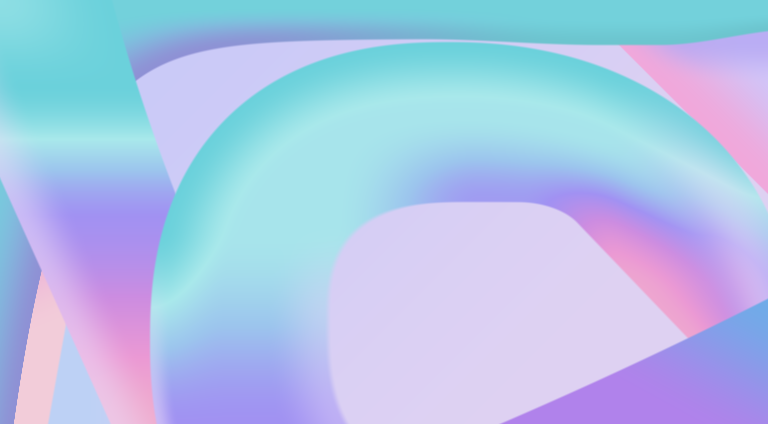
A Shadertoy shader for this background:

```glsl
// Glossy pastel tubes bending over a soft lavender backdrop.

#define CANVAS_HEIGHT 424.0   // height of the canvas in drawing units
#define EDGE_SOFTNESS 0.8     // extra blur of every outline, in units
#define ARCH_CENTER vec2(450.0, 340.0)
#define HOLE_CENTER vec2(470.0, 320.0)
#define INNER_SHADE 1.7       // hue shift along the underside of the arch
#define LEFT_DESCENT 1.9      // hue shift down the left leg
#define RIGHT_DESCENT 2.6     // hue shift down the right leg
#define RIM_LIGHT 0.55

const vec3 PALE = vec3(0.92, 0.86, 0.97);
const vec3 LAVENDER = vec3(0.79, 0.79, 0.97);
const vec3 LILAC = vec3(0.87, 0.82, 0.95);

// Iridescent ramp: teal, aqua, sky, violet, orchid, pink, peach
const vec3 RAMP[7] = vec3[7](
    vec3(0.42, 0.82, 0.86), vec3(0.66, 0.91, 0.92), vec3(0.61, 0.77, 0.93),
    vec3(0.63, 0.57, 0.95), vec3(0.80, 0.55, 0.88), vec3(0.92, 0.60, 0.83),
    vec3(0.95, 0.72, 0.79));

vec3 iridescence(float heat) {
    heat = clamp(heat, 0.0, 5.999);
    int i = int(heat);
    return mix(RAMP[i], RAMP[i + 1], fract(heat));
}

// Distance along the ray from the centre to a superellipse
float superellipse(vec2 p, vec2 radii, float power) {
    vec2 q = pow(abs(p) / radii + 1e-4, vec2(power));
    float k = pow(q.x + q.y, 1.0 / power);
    return length(p) * (1.0 - 1.0 / max(k, 1e-3));
}

float smoothMax(float a, float b, float k) {
    float h = max(k - abs(a - b), 0.0) / k;
    return max(a, b) + h * h * k * 0.25;
}

float cover(float d, float blur) {
    return 1.0 - smoothstep(-blur, blur, d);
}

float archOuter(vec2 p) {
    vec2 q = p - ARCH_CENTER;
    bool left = q.x < 0.0;
    return superellipse(q, vec2(left ? 300.0 : 345.0, 298.0), left ? 2.35 : 2.15);
}

float archHole(vec2 p) {
    vec2 q = p - HOLE_CENTER;
    vec2 radii = vec2(q.x < 0.0 ? 142.0 : 400.0, q.y < 0.0 ? 118.0 : 155.0);
    float slope = dot(p, vec2(0.72, -0.69)) - 262.0;
    return smoothMax(superellipse(q, radii, 2.8), slope, 28.0);
}

// t runs across the arch from its outer edge (0) to its hole (1)
vec3 archColor(vec2 p, float t) {
    float left = 1.0 - smoothstep(330.0, 480.0, p.x);
    float right = smoothstep(520.0, 620.0, p.x);
    float descent = left * smoothstep(230.0, 430.0, p.y);
    float heat = mix(1.1 * smoothstep(0.0, 0.42, t), 1.1, descent);
    heat += LEFT_DESCENT * descent;
    heat += INNER_SHADE * (1.0 - left) * smoothstep(0.45, 1.0, t);
    heat += RIGHT_DESCENT * right * smoothstep(130.0, 290.0, p.y);
    vec3 color = iridescence(heat);
    float sheen = exp(-pow((t - 0.25) / 0.25, 2.0)) * smoothstep(600.0, 750.0, p.x);
    float rim = RIM_LIGHT * descent * (1.0 - smoothstep(0.0, 0.12, t));
    float innerGlow = 0.4 * left * smoothstep(0.65, 1.0, t) * smoothstep(220.0, 320.0, p.y);
    return mix(color, PALE, clamp(0.5 * sheen + rim + innerGlow, 0.0, 1.0));
}

void mainImage(out vec4 fragColor, in vec2 fragCoord) {
    // Units of the canvas, measured down from the top edge
    float unit = CANVAS_HEIGHT / iResolution.y;
    vec2 p = vec2(fragCoord.x, iResolution.y - fragCoord.y) * unit;
    float blur = 0.7 * unit + EDGE_SOFTNESS;

    // Backdrop, cooler in the lower left corner
    vec3 color = mix(LAVENDER, LILAC, smoothstep(150.0, 950.0, p.x + p.y));
    float corner = (1.0 - smoothstep(80.0, 170.0, p.x)) * smoothstep(300.0, 340.0, p.y);
    color = mix(color, vec3(0.74, 0.82, 0.96), corner);

    // Far tube at the lower left
    vec3 far = mix(vec3(0.89, 0.56, 0.83), vec3(0.95, 0.80, 0.85),
                   smoothstep(190.0, 350.0, p.y + 0.4 * p.x));
    color = mix(color, far, cover(p.x - 65.0 + 0.18 * (p.y - 330.0), blur));

    // Far tube at the upper right
    float across = p.x - 574.0 - p.y;
    vec3 upper = mix(vec3(0.94, 0.66, 0.86), vec3(0.82, 0.77, 0.97),
                     smoothstep(10.0, 125.0, across));
    float shade = (1.0 - smoothstep(42.0, 85.0, p.y)) * smoothstep(0.0, 70.0, across);
    upper = mix(upper, vec3(0.70, 0.65, 0.95), 0.75 * shade);
    color = mix(color, upper, cover(-across, blur));

    // Tube along the top
    float topEdge = 39.0 + 41.0 * exp(-(p.x - 137.0) / 55.0)
                  + 6.0 * smoothstep(420.0, 600.0, p.x) - 16.0 * smoothstep(660.0, 800.0, p.x);
    float under = smoothstep(0.15, 1.0, p.y / topEdge) * (1.0 - smoothstep(180.0, 580.0, p.x));
    vec3 top = mix(vec3(0.45, 0.82, 0.86), vec3(0.61, 0.58, 0.89), 0.9 * under);
    top *= 1.0 - 0.06 * smoothstep(0.4, 1.0, p.y / topEdge);
    color = mix(color, top, cover(p.y - topEdge, blur));

    // Tube down the left side
    float leftEdge = 0.45 * (p.y - 178.0);
    float rightEdge = 112.0 + 0.27 * p.y + 0.0003 * p.y * p.y;
    float s = (p.x - leftEdge) / (rightEdge - leftEdge);
    float heat = 0.55 * (1.0 - smoothstep(0.0, 90.0, p.y)) * (1.0 - smoothstep(0.4, 1.0, s))
               + 3.0 * smoothstep(85.0, 225.0, p.y) + 2.6 * smoothstep(200.0, 430.0, p.y);
    vec3 side = mix(iridescence(heat), PALE, RIM_LIGHT * (1.0 - smoothstep(0.0, 0.35, s)));
    color = mix(color, side, cover(max(leftEdge - p.x, p.x - rightEdge), blur));

    // Large arch
    float outer = archOuter(p), hole = archHole(p);
    float t = clamp(-outer / max(hole - outer, 1e-3), 0.0, 1.0);
    float holeBlur = blur + 2.5 * (1.0 - smoothstep(330.0, 440.0, p.x));
    color = mix(color, archColor(p, t), cover(outer, blur) * cover(-hole, holeBlur));

    // Near tube at the lower right
    float nearEdge = 424.0 - 0.43 * (p.x - 500.0) - 0.00014 * pow(p.x - 500.0, 2.0);
    float depth = 0.55 * (768.0 - p.x) + (p.y - 298.0);
    vec3 near = mix(vec3(0.44, 0.67, 0.91), vec3(0.69, 0.51, 0.92), smoothstep(0.0, 170.0, depth));
    color = mix(color, near, cover(nearEdge - p.y, blur));

    fragColor = vec4(color, 1.0);
}
```
